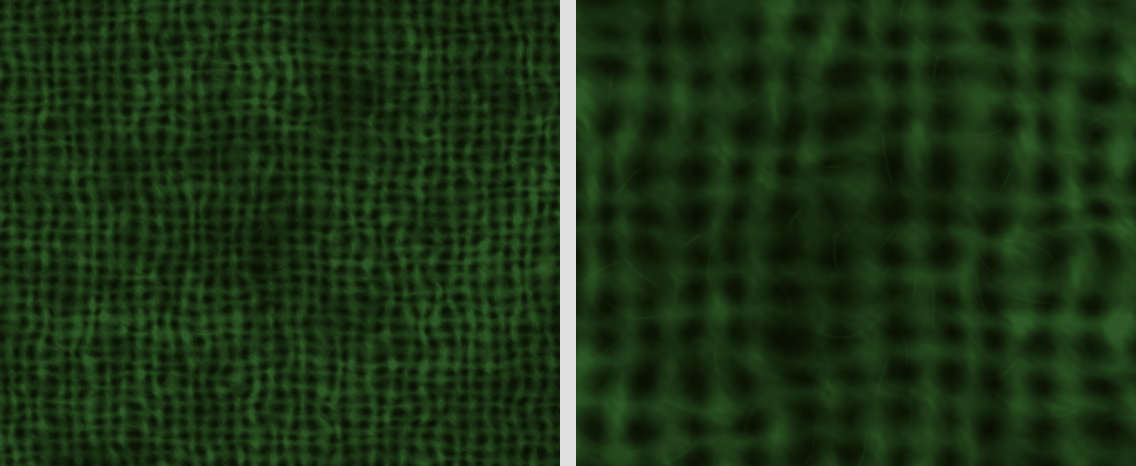
Left, the full canvas; right, a detail of the centre.
Reproduce this texture procedurally as a Shadertoy shader.

```glsl
// Coarse green plain-weave cloth: soft, wobbly warp and weft threads rise and
// sink on a checker of crossings and are blended together, with uneven dark
// pits at the corners, patchy wear, fuzzy fibre grain and stray hairs.

#define THREADS vec2(34.0, 33.0)   // warp threads across, weft threads down
#define WOBBLE 0.55                // sideways drift of threads, in cells
#define HALF_WIDTH 0.44            // mean half width of a thread, in cells
#define PIT_DEPTH 0.85             // darkness of the holes between threads
#define MOTTLE 1.0                 // strength of the broad light and dark patches
#define GRAIN 0.20                 // strength of the fibre grain
#define HAIR_CELLS 34.0            // hair grid cells across the canvas
#define HAIR_GAIN 0.20             // brightness added by a hair
#define SHADOW vec3(0.034, 0.060, 0.010)
#define LIGHT vec3(0.156, 0.312, 0.126)

const float PI = 3.14159;

float hash(vec2 p) {
    return fract(sin(dot(p, vec2(127.1, 311.7))) * 43758.5);
}

float noise(vec2 p) {
    vec2 i = floor(p), f = fract(p);
    f = f * f * (3.0 - 2.0 * f);
    return mix(mix(hash(i), hash(i + vec2(1, 0)), f.x),
               mix(hash(i + vec2(0, 1)), hash(i + vec2(1, 1)), f.x), f.y);
}

float fbm(vec2 p) {
    float sum = 0.0, amp = 0.5;
    for (int k = 0; k < 3; k++) {
        sum += amp * noise(p);
        p = p * 2.03 + 17.3;
        amp *= 0.5;
    }
    return sum / 0.875;
}

// Soft brightness of the threads: x runs across them, y along them.
// The base is the brightness at mid height, swing what rising adds.
float threads(vec2 p, float phase, float seed, float base, float swing) {
    float sum = 0.0;
    for (int k = -1; k <= 1; k++) {
        float id = floor(p.x) + float(k);
        float lift = cos(PI * (p.y - 0.5 + id + phase));
        float uneven = noise(vec2(id * 7.3 + seed, p.y * 0.9)) - 0.5;
        float width = HALF_WIDTH * (1.0 + 0.4 * uneven + 0.08 * lift);
        float sway = 0.3 * (noise(vec2(id * 3.7 + seed, p.y * 1.1 + 30.0)) - 0.5);
        float d = (p.x - id - 0.5 - sway) / width;
        float tint = 0.88 + 0.24 * hash(vec2(id, seed));
        sum = max(sum, exp(-1.6 * d * d) * (base + swing * lift) * tint);
    }
    float twist = noise(vec2(p.x * 7.0 + p.y * 3.0, p.y * 4.0) + seed);
    return sum * (1.0 + GRAIN * (twist * 2.0 - 1.0));
}

// Short curved fibres, one per grid cell, reaching into the neighbours.
float hairs(vec2 p, float pixel) {
    float sum = 0.0;
    for (int y = -1; y <= 1; y++)
    for (int x = -1; x <= 1; x++) {
        vec2 cell = floor(p) + vec2(x, y);
        vec2 q = p - cell - vec2(hash(cell + 3.1), hash(cell + 8.7));
        float a = PI * hash(cell + 5.9);
        q = mat2(cos(a), -sin(a), sin(a), cos(a)) * q;
        q.y += (hash(cell + 1.3) - 0.5) * 1.4 * q.x * q.x;
        float len = 0.2 + 0.6 * hash(cell + 9.2);
        float line = 1.0 - smoothstep(0.0, 0.03 + pixel, abs(q.y));
        float ends = 1.0 - smoothstep(0.4 * len, len, abs(q.x));
        sum += line * ends * hash(cell + 2.4);
    }
    return min(sum, 1.0);
}

void mainImage(out vec4 fragColor, in vec2 fragCoord) {
    vec2 uv = fragCoord / iResolution.xy;
    vec2 square = fragCoord / iResolution.x;

    // Bend the weave
    vec2 p = uv * THREADS;
    p += WOBBLE * (vec2(noise(p * vec2(0.8, 0.5)), noise(p * vec2(0.5, 0.8) + 41.0)) - 0.5);
    p += 0.7 * (vec2(noise(uv * 4.0), noise(uv * 4.0 + 23.0)) - 0.5);

    // Blend the two sets of threads; the warp dominates
    float warp = threads(p, 0.0, 11.0, 0.60, 0.28);
    float weft = threads(p.yx, 1.0, 57.0, 0.42, 0.24);
    float tone = 1.0 - (1.0 - warp) * (1.0 - weft);

    // Uneven pits beside the threads, near the corners of the cells
    vec2 corner = floor(p + 0.5);
    vec2 shift = vec2(hash(corner + 4.2), hash(corner + 7.8)) - 0.5;
    vec2 toPit = (p - corner - 0.25 * shift) * vec2(1.1, 0.85);
    float pit = hash(corner + 6.6);
    tone *= 1.0 - PIT_DEPTH * pit * exp(-13.0 * dot(toPit, toPit));

    // Knots, broad patches and weft streaks
    tone *= 0.74 + 0.52 * noise(p * 1.1 + 71.0);
    tone *= 1.0 + MOTTLE * (fbm(square * 8.0 + 5.0) - 0.5);
    tone *= 0.88 + 0.24 * noise(vec2(uv.x * 5.0, p.y * 0.7) + 90.0);

    // Fuzz and stray hairs
    tone += 0.10 * (noise(square * 230.0) - 0.5);
    tone += HAIR_GAIN * (1.0 - 0.5 * tone) * hairs(square * HAIR_CELLS, HAIR_CELLS / iResolution.x);

    fragColor = vec4(mix(SHADOW, LIGHT, clamp(tone, 0.0, 1.15)), 1.0);
}
```
